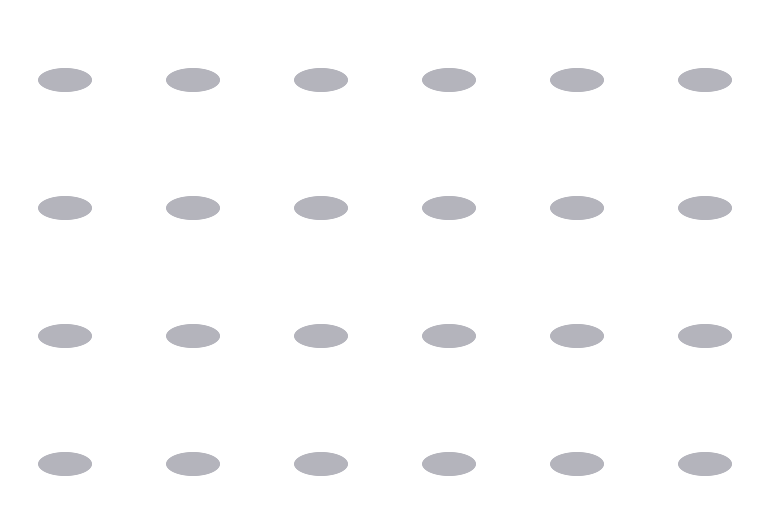
A WebGL 1 fragment shader for this pattern:

```glsl
precision highp float;

uniform vec2 u_resolution;

const vec2 REPEATS = vec2(6.0, 4.0);
const vec2 DOT_CENTER = vec2(0.508, 0.375);
const vec2 DOT_RADII = vec2(0.211, 0.094);
const vec3 PAPER = vec3(1.0);
const vec3 DOT_GREY = vec3(0.706, 0.706, 0.738);

// Approximate signed distance to an axis-aligned ellipse
float ellipseDistance(vec2 p, vec2 radii) {
  float level = length(p / radii);
  float slope = length(p / (radii * radii));
  return level * (level - 1.0) / max(slope, 0.0001);
}

// Coverage of a shape, softened over one pixel
float coverage(float dist, float pixel) {
  return 1.0 - smoothstep(-0.5 * pixel, 0.5 * pixel, dist);
}

void main() {
  // Whole cells across and down keep the edges continuous
  vec2 cell = fract(gl_FragCoord.xy / u_resolution * REPEATS);
  float pixel = REPEATS.y / u_resolution.y;

  float dist = ellipseDistance(cell - DOT_CENTER, DOT_RADII);
  vec3 color = mix(PAPER, DOT_GREY, coverage(dist, pixel));
  gl_FragColor = vec4(color, 1.0);
}
```
